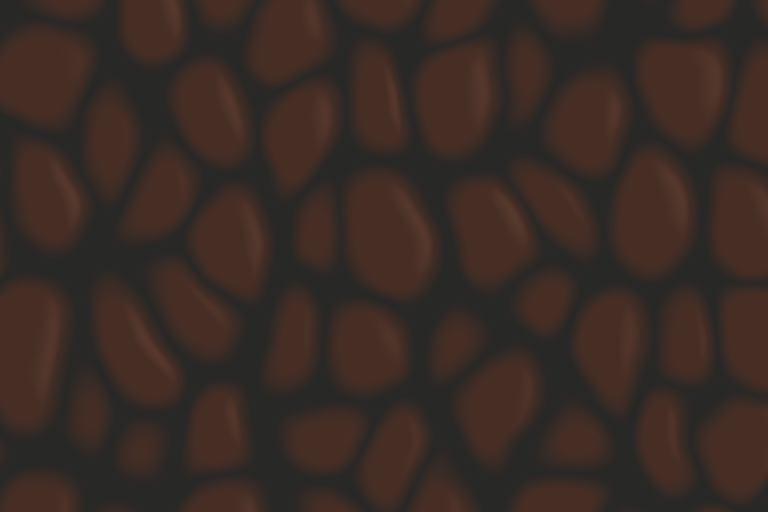
Give the GLSL for this texture, as a Shadertoy shader.

```glsl
// Draws soft brown scales, tall and rounded, with dark gaps and a sheen at upper right.

const vec2 DENSITY = vec2(6.2, 4.6);   // scales per canvas height

// Integer hash: two random values in 0..1
vec2 hash2(vec2 cell) {
    uvec2 v = uvec2(ivec2(cell) + 4096) * 1664525u + 1013904223u;
    v.x += v.y * 1664525u;
    v.y += v.x * 1664525u;
    v ^= v >> 16u;
    v.x += v.y * 1664525u;
    v.y += v.x * 1664525u;
    v ^= v >> 16u;
    return vec2(v & 65535u) / 65535.0;
}

// Smooth noise with two channels
vec2 noise2(vec2 p) {
    vec2 i = floor(p), f = fract(p);
    f = f * f * (3.0 - 2.0 * f);
    return mix(mix(hash2(i), hash2(i + vec2(1, 0)), f.x),
               mix(hash2(i + vec2(0, 1)), hash2(i + vec2(1, 1)), f.x), f.y);
}

// Jittered centre of a scale, rows staggered
vec2 scaleCentre(vec2 cell) {
    return cell + vec2(0.5 * mod(cell.y, 2.0), 0.0) + 0.1 + 0.8 * hash2(cell);
}

// Random size bias of a scale
float scaleWeight(vec2 cell) {
    return 0.28 * hash2(cell + 371.0).x;
}

// xy: direction towards the nearest rim, z: rounded distance to it
vec3 scaleRim(vec2 p) {
    vec2 q = p * DENSITY, base = floor(q);

    // Owner of this point in a weighted Voronoi diagram
    vec2 owner = base, toOwner = vec2(0);
    float nearest = 1e3;
    for (int y = -2; y <= 2; y++)
    for (int x = -2; x <= 2; x++) {
        vec2 cell = base + vec2(x, y);
        vec2 r = scaleCentre(cell) - q;
        float power = dot(r, r) - scaleWeight(cell);
        if (power < nearest) { nearest = power; owner = cell; toOwner = r; }
    }

    // Blend the distances to all borders, which rounds the corners
    float roundness = 40.0, total = 1e-9;
    vec2 outward = vec2(0);
    for (int y = -2; y <= 2; y++)
    for (int x = -2; x <= 2; x++) {
        vec2 cell = base + vec2(x, y);
        if (cell == owner) continue;
        vec2 r = scaleCentre(cell) - q;
        vec2 across = (r - toOwner) * DENSITY;
        float border = 0.5 * (dot(r, r) - scaleWeight(cell) - nearest) / length(across);
        float w = exp(-roundness * border);
        total += w;
        outward += w * normalize(across);
    }
    return vec3(outward / total, -log(total) / roundness);
}

void mainImage(out vec4 fragColor, in vec2 fragCoord) {
    vec2 p = fragCoord / iResolution.y;

    // Bend the outlines
    vec2 bent = p + 0.05 * (noise2(p * 6.0) - 0.5) + 0.016 * (noise2(p * 15.0 + 40.0) - 0.5);
    vec3 rim = scaleRim(bent + 3.0);
    float depth = rim.z - 0.008 * (noise2(p * 5.0 + 90.0).x - 0.4);

    vec3 gapColor = vec3(0.155, 0.155, 0.153);
    vec3 scaleColor = vec3(0.275, 0.180, 0.142);
    vec3 sheenColor = vec3(0.345, 0.225, 0.180);

    // Blurred scale body
    vec3 color = mix(gapColor, scaleColor, smoothstep(-0.012, 0.026, depth));

    // Sheen set in from the rim that faces the light
    float facing = smoothstep(0.4, 0.95, dot(rim.xy, normalize(vec2(1.0, 0.45))));
    float band = smoothstep(0.014, 0.030, depth) * (1.0 - smoothstep(0.030, 0.062, depth));
    color = mix(color, sheenColor, facing * band);

    fragColor = vec4(color, 1.0);
}
```
